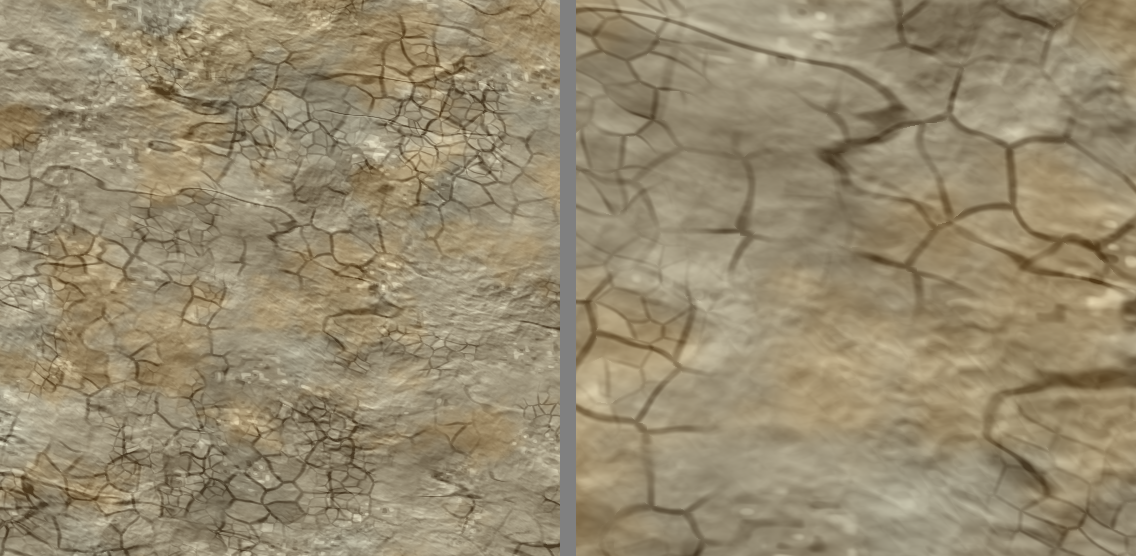
Left: the whole. Right: its middle third, enlarged.
This texture is drawn by a Shadertoy shader. Its source:

```glsl
float hash(vec2 p) {
    vec3 q = fract(p.xyx * 0.1031);
    q += dot(q, q.yzx + 33.33);
    return fract((q.x + q.y) * q.z);
}

float noise(vec2 p) {
    vec2 i = floor(p), f = fract(p);
    f = f * f * (3.0 - 2.0 * f);
    return mix(mix(hash(i), hash(i + vec2(1, 0)), f.x),
               mix(hash(i + vec2(0, 1)), hash(i + vec2(1, 1)), f.x), f.y);
}

float fbm(vec2 p) {
    float sum = 0.0, amp = 0.5;
    for (int i = 0; i < 4; i++) {
        sum += amp * noise(p);
        p = mat2(1.6, 1.2, -1.2, 1.6) * p + 7.3;
        amp *= 0.5;
    }
    return sum / 0.9375;
}

// Crumbly rock height: half smooth, half creased noise, flattened into beds
float relief(vec2 p) {
    float sum = 0.0, amp = 0.5;
    p *= vec2(9.0, 15.0);
    for (int i = 0; i < 5; i++) {
        float n = noise(p);
        sum += amp * mix(n, 1.0 - abs(2.0 * n - 1.0), 0.55);
        p = mat2(1.6, 1.2, -1.2, 1.6) * p + 11.7;
        amp *= 0.56;
    }
    return sum;
}

// Fractured blocks: x = distance to the nearest joint, y = random block value
vec2 blocks(vec2 p) {
    vec2 cell = floor(p), nearest = vec2(9), second = vec2(9);
    float id = 0.0;
    for (int y = -1; y <= 1; y++)
    for (int x = -1; x <= 1; x++) {
        vec2 c = cell + vec2(x, y);
        vec2 r = c + 0.1 + 0.8 * vec2(hash(c), hash(c + 57.0)) - p;
        if (dot(r, r) < dot(nearest, nearest)) {
            second = nearest;
            nearest = r;
            id = hash(c + 113.0);
        } else if (dot(r, r) < dot(second, second)) {
            second = r;
        }
    }
    return vec2(dot(0.5 * (nearest + second), normalize(second - nearest)), id);
}

void mainImage(out vec4 fragColor, in vec2 fragCoord) {
    vec2 uv = fragCoord / iResolution.y + 3.0;
    float px = 1.0 / iResolution.y;

    // Bend the beds and make the joints jagged
    vec2 p = uv + 0.035 * (vec2(noise(uv * 6.0), noise(uv * 6.0 + 40.0)) - 0.5);
    vec2 jag = p + 0.012 * (vec2(noise(p * 38.0), noise(p * 38.0 + 19.0)) - 0.5);
    p.y += 0.12 * p.x;

    // Patches of broken, rough and smooth rock
    float broken = smoothstep(0.42, 0.62, fbm(uv * vec2(4.0, 5.0) + 21.0));
    float shatter = smoothstep(0.5, 0.64, fbm(uv * vec2(6.0, 8.0) + 63.0));
    float rough = 0.55 + 0.9 * smoothstep(0.3, 0.7, fbm(uv * vec2(5.0, 9.0) + 5.0));

    // Light from the upper left across the relief
    vec2 toLight = 0.0021 * normalize(vec2(-0.5, 1.0));
    float slope = relief(p - toLight) - relief(p + toLight);
    float tone = 0.49 + 3.6 * rough * slope;
    tone += 0.75 * (fbm(p * vec2(5.0, 11.0) + 31.0) - 0.5);
    tone += 0.38 * (fbm(p * vec2(45.0, 85.0)) - 0.5);

    // Large blocks with tilted faces, and small shattered ones
    mat2 lean = mat2(0.96, 0.28, -0.28, 0.96);
    vec2 large = blocks(lean * jag * vec2(17.0, 23.0));
    vec2 small = blocks(lean * jag * vec2(40.0, 58.0) + 9.0);
    float openness = smoothstep(0.3, 0.65, noise(uv * 23.0 + 71.0));
    float soft = 20.0 * px;
    float joint = 1.0 - smoothstep(0.01, 0.06 + soft, large.x);
    float fissure = 1.0 - smoothstep(0.0, 0.09 + 2.0 * soft, small.x);
    tone += 0.24 * (large.y - 0.5) * broken * smoothstep(0.0, 0.1, large.x);
    tone += 0.32 * (small.y - 0.5) * max(shatter, 0.4 * broken) * smoothstep(0.0, 0.15, small.x);
    tone -= 0.55 * joint * broken * (0.25 + 0.75 * openness);
    tone -= 0.42 * fissure * shatter * (0.3 + 0.7 * openness);

    // Long ledges, dark below and lit along the lip
    float bed = fbm(p * vec2(3.5, 12.0) + 87.0) - 0.5;
    float ledge = smoothstep(0.54, 0.7, noise(uv * vec2(6.0, 10.0) + 15.0));
    tone -= 0.5 * ledge * (1.0 - smoothstep(0.004, 0.022, abs(bed)));
    tone += 0.2 * ledge * (1.0 - smoothstep(0.0, 0.025, abs(bed - 0.035)));

    // Pale glints on crisp edges, dark pits between them
    float grit = noise(p * vec2(95.0, 150.0) + 3.0);
    float glintPatch = smoothstep(0.48, 0.68, fbm(uv * vec2(9.0, 14.0) + 47.0));
    tone += 0.42 * glintPatch * smoothstep(0.62, 0.9, grit);
    tone -= 0.3 * glintPatch * smoothstep(0.35, 0.1, grit);

    // Olive grey stone with ochre stains
    tone = clamp(tone, -0.4, 1.35);
    vec3 color = mix(vec3(0.43, 0.38, 0.29), vec3(0.79, 0.76, 0.66), tone);
    float stain = smoothstep(0.5, 0.72, fbm(uv * vec2(7.0, 9.0) + 99.0));
    float weathered = smoothstep(0.5, 0.7, fbm(uv * 5.0 + 131.0));
    color += stain * vec3(0.035, 0.0, -0.045);
    color += weathered * vec3(-0.015, 0.0, 0.012);
    fragColor = vec4(color, 1.0);
}
```
